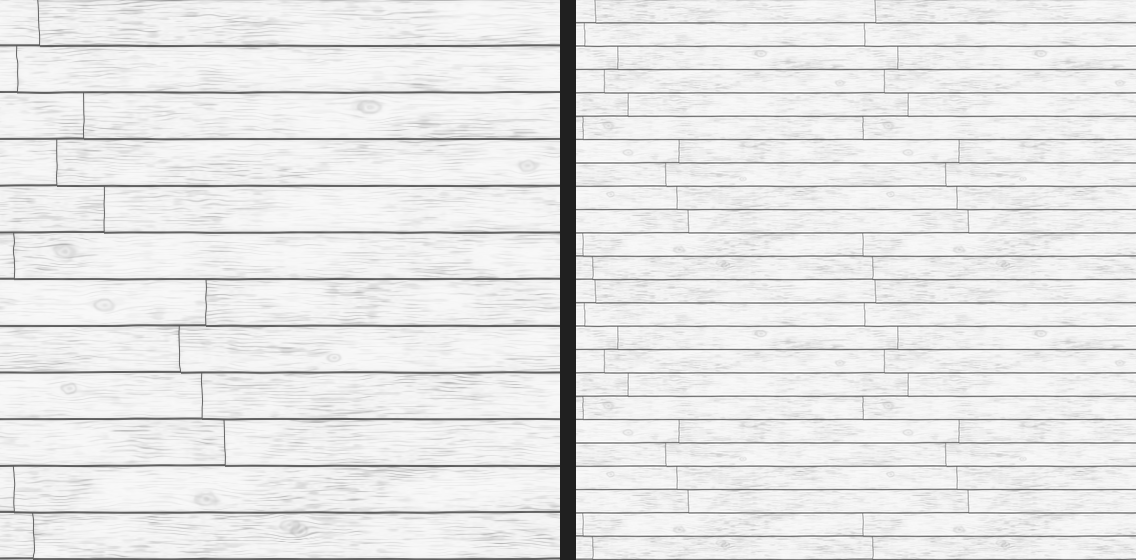
Left: one tile. Right: repeated 2 by 2.
A three.js fragment shader for this texture:

```glsl
// Whitewashed wood siding: twelve horizontal boards, one staggered butt joint each.
// Every board is measured from its own joint, so it wraps around the left and right edges.
// Warped contour lines, fine streaks and scattered knots form the pale grain.
varying vec2 vUv;

const float ROWS = 12.0;
const float SEAM_SHIFT = 0.0235;
const float SEAM_HALF = 0.022;
const float JOINT_HALF = 0.011;
const float SOFT = 0.012;
const vec3 PAINT = vec3(0.978);
const vec3 GRAIN = vec3(0.62);
const vec3 GAP_DARK = vec3(0.35);
const vec3 GAP_WORN = vec3(0.45);

float hash(vec2 p) {
  vec3 q = fract(vec3(p.xyx) * 0.1031);
  q += dot(q, q.yzx + 33.33);
  return fract((q.x + q.y) * q.z);
}

float noise(vec2 p) {
  vec2 i = floor(p);
  vec2 f = fract(p);
  f = f * f * (3.0 - 2.0 * f);
  float low = mix(hash(i), hash(i + vec2(1.0, 0.0)), f.x);
  float high = mix(hash(i + vec2(0.0, 1.0)), hash(i + vec2(1.0)), f.x);
  return mix(low, high, f.y);
}

float band(float dist, float halfWidth) {
  return 1.0 - smoothstep(halfWidth - SOFT, halfWidth + SOFT, abs(dist));
}

// Joint position of a board, in board heights from the left edge.
float jointOf(float row) {
  vec4 group = row < 4.0 ? vec4(0.72, 0.30, 4.81, 4.33)
             : row < 8.0 ? vec4(3.84, 4.42, 0.30, 2.23)
                         : vec4(1.22, 1.80, 0.375, 0.83);
  vec4 pick = 1.0 - step(0.5, abs(vec4(0.0, 1.0, 2.0, 3.0) - mod(row, 4.0)));
  return dot(group, pick);
}

// Slight sag of the seam under a board, stepping at the joint.
float seamSag(float along, float row) {
  float wobble = noise(vec2(along * 1.7, row * 7.3 + 40.0)) - 0.5;
  return 0.013 * smoothstep(9.0, 12.0, along) - 0.006 + 0.012 * wobble;
}

// Slanted, uneven saw cut at the end of a board.
float jointBend(float up, float row) {
  float slant = (hash(vec2(row, 5.0)) - 0.6) * 0.05;
  return slant * (up - 0.5) + 0.035 * (noise(vec2(up * 5.0, row * 9.1)) - 0.5);
}

// Knots bend the grain coordinate p; returns the darkness of their rings.
float knots(inout vec2 p, float row) {
  float dark = 0.0;
  for (int k = 0; k < 3; k++) {
    vec2 seed = vec2(row + 3.0, float(k) * 17.0 + 11.0);
    float present = step(0.72, hash(seed));
    vec2 center = vec2(0.6 + 10.8 * hash(seed + 31.0), 0.2 + 0.6 * hash(seed + 57.0));
    float size = mix(0.6, 1.15, hash(seed + 83.0));
    vec2 d = (p - center) / (size * vec2(0.25, 0.15));
    float r = length(d) + 0.35 * (noise(p * 9.0 + seed) - 0.5);
    float ring = 0.5 + 0.5 * cos(r * 8.0);
    dark += present * (0.25 + 0.5 * ring) * (1.0 - smoothstep(0.7, 1.35, r));
    p.y -= present * 0.11 * size * d.y * exp(-0.35 * dot(d, d));
  }
  return dark;
}

// Grain darkness at a point of a board.
float grain(vec2 p, float row) {
  float knot = knots(p, row);
  vec2 q = p + vec2(row * 19.0, row * 37.0);
  float patchy = noise(q * vec2(0.6, 1.6)) * 0.65 + noise(q * vec2(1.9, 4.0) + 7.0) * 0.35;
  float height = p.y * 13.0 + 2.6 * noise(q * vec2(0.5, 1.5)) + 0.7 * noise(q * vec2(3.0, 6.0));
  float contour = 1.0 - smoothstep(0.0, 0.33, abs(fract(height) - 0.5));
  contour *= smoothstep(0.35, 0.8, noise(q * vec2(2.2, 15.0) + 23.0));
  float streak = smoothstep(0.5, 0.95, noise(q * vec2(3.5, 27.0) + 61.0));
  float fiber = noise(q * vec2(11.0, 32.0) + 97.0);
  float strength = mix(0.35, 1.25, smoothstep(0.25, 0.75, patchy));
  return strength * (0.32 * contour + 0.20 * streak + 0.07 * fiber) + 0.05 * patchy + 0.30 * knot;
}

void main() {
  vec2 p = vUv * ROWS;
  p.y -= SEAM_SHIFT;

  // Nearest seam and the board resting on it.
  float seam = floor(p.y + 0.5);
  float seamRow = mod(seam, ROWS);
  float seamAlong = mod(p.x - jointOf(seamRow) - jointBend(0.0, seamRow), ROWS);
  float seamDist = p.y - seam - seamSag(seamAlong, seamRow);

  // Board under this point, measured from its joint.
  float line = seam - 1.0 + step(0.0, seamDist);
  float row = mod(line, ROWS);
  float up = p.y - line;
  float along = mod(p.x - jointOf(row) - jointBend(up, row), ROWS);
  float jointDist = min(along, ROWS - along);

  // Paint and grain, then the gaps with a faint shaded rim.
  vec3 color = mix(PAINT, GRAIN, clamp(grain(vec2(along, up), row), 0.0, 0.8));
  color *= 1.0 - 0.06 * exp(-abs(seamDist) * 22.0) - 0.04 * exp(-jointDist * 30.0);
  float wear = noise(vec2(seamAlong * 5.0, seamRow * 13.0)) * 0.6 + smoothstep(-0.01, 0.02, seamDist) * 0.4;
  color = mix(color, mix(GAP_DARK, GAP_WORN, wear * 0.8), band(seamDist, SEAM_HALF));
  color = mix(color, GAP_DARK, 0.9 * band(jointDist, JOINT_HALF));
  gl_FragColor = vec4(color, 1.0);
}
```
